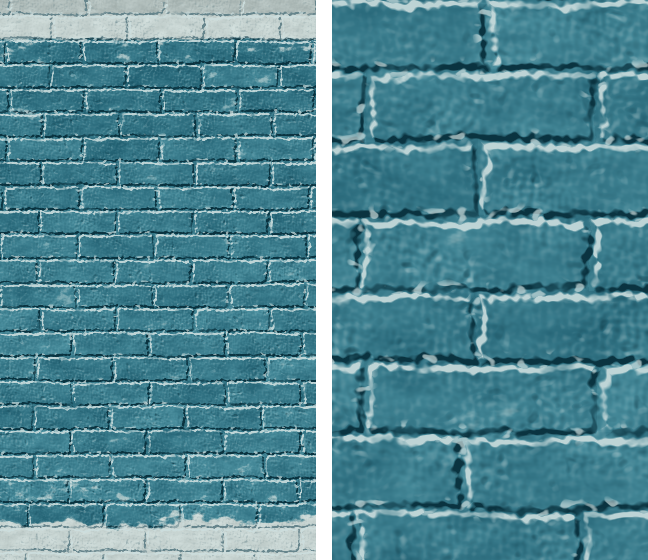
Left, the full canvas; right, a detail of the centre.
A WebGL 1 fragment shader for this texture:

```glsl
precision highp float;
// Painted brick wall: teal running-bond courses between pale bands at top and bottom.
// A height field of bricks, crumbling joints and pits is lit from the upper left;
// gradient noise breaks up the joint lines and adds uneven paint and pale scuffs.
uniform vec2 u_resolution;

float hash(vec2 p) {
  return fract(sin(dot(p, vec2(127.1, 311.7))) * 4375.85);
}

vec2 gradient(vec2 cell) {
  float angle = 6.2832 * hash(cell);
  return vec2(cos(angle), sin(angle));
}

float noise(vec2 p) {
  vec2 i = floor(p), f = fract(p);
  vec2 u = f * f * f * (f * (f * 6.0 - 15.0) + 10.0);
  vec2 e = vec2(1.0, 0.0);
  float a = dot(gradient(i), f);
  float b = dot(gradient(i + e.xy), f - e.xy);
  float c = dot(gradient(i + e.yx), f - e.yx);
  float d = dot(gradient(i + e.xx), f - e.xx);
  return mix(mix(a, b, u.x), mix(c, d, u.x), u.y);
}

float fbm(vec2 p) {
  float sum = 0.0, amp = 1.0;
  for (int i = 0; i < 4; i++) {
    sum += amp * noise(p);
    p = p * 2.1 + 17.3;
    amp *= 0.55;
  }
  return sum;
}

// Brick under p: cell id in xy, distance to the nearest joint centre in z
vec3 brickAt(vec2 p) {
  const float brickLength = 3.14;
  float row = floor(p.y);
  float start = mix(2.0, 0.38, mod(row, 2.0)) - 0.037 * row;
  start += 0.24 * (hash(vec2(row, 5.0)) - 0.5);
  float along = (p.x - start) / brickLength;
  vec2 f = vec2(fract(along) * brickLength, p.y - row);
  vec2 d = min(f, vec2(brickLength, 1.0) - f);
  return vec3(floor(along), row, min(d.x * 0.85, d.y));
}

// Uneven courses and slightly crooked edges
vec2 warp(vec2 p) {
  vec2 slow = vec2(noise(p * 0.7 + 31.0), noise(p * 0.5));
  vec2 fine = vec2(noise(p * 4.5 + 9.0), noise(p * 4.0 + 53.0));
  return p + 0.09 * slow + 0.045 * fine;
}

// Raised bricks with crumbling edges, light grain and scattered pits
float height(vec2 p) {
  float edge = brickAt(warp(p)).z;
  edge += 0.075 * noise(p * 8.0) + 0.07 * noise(p * 1.9 + 80.0);
  float patchy = 0.6 + 0.8 * noise(p * 0.9 + 61.0);
  float grain = 0.16 * noise(p * 5.5 + 3.0) + 0.30 * noise(p * 11.0);
  float pits = smoothstep(0.28, 0.5, noise(p * vec2(4.3, 5.2) + 23.0));
  return smoothstep(0.03, 0.085, edge) + patchy * (grain - 0.35 * pits);
}

void main() {
  // One unit is one course; y runs downward
  vec2 p = gl_FragCoord.xy / u_resolution.y * 22.96;
  p.y = 22.36 - p.y;
  vec2 wall = warp(p);
  vec3 brick = brickAt(wall);
  float blotch = fbm(p * vec2(0.55, 0.9) + 12.0);
  float rough = fbm(p * vec2(1.6, 2.6) + 40.0);

  // Pale bands with ragged lower and upper borders
  float topBand = 1.0 - smoothstep(0.94, 1.05, wall.y + 0.08 * rough);
  float bottomBand = smoothstep(20.62, 20.84, wall.y + 0.55 * blotch + 0.25 * rough);
  float pale = max(topBand, bottomBand);

  // Scuffs gather near the bands and thin out over the teal
  float nearBand = exp(-max(p.y - 1.0, 0.0) * 0.6) + exp(-max(20.5 - p.y, 0.0) * 0.5);
  float scuff = smoothstep(0.58, 0.95, blotch + 0.6 * rough + 0.34 * nearBand);
  pale = max(pale, scuff * mix(0.35, 0.85, min(nearBand, 1.0)));

  // Chalky crumbs left along some joints
  float crumbs = smoothstep(0.22, 0.42, noise(p * vec2(5.0, 7.0) + 7.0) + 0.3 * rough);
  crumbs *= 1.0 - smoothstep(0.05, 0.2, brick.z);

  // Paint tone varies within and between bricks
  float tone = 0.5 + 0.42 * blotch + 0.34 * rough + 0.35 * (hash(brick.xy) - 0.5);
  tone += 0.2 * smoothstep(1.0, 11.0, p.y) - 0.13;
  vec3 teal = mix(vec3(0.14, 0.39, 0.46), vec3(0.30, 0.57, 0.63), clamp(tone, 0.0, 1.0));
  vec3 white = vec3(0.78, 0.83, 0.82) + 0.06 * rough;
  white -= 0.09 * (1.0 - smoothstep(-0.1, 0.1, wall.y));
  vec3 color = mix(teal, white, pale);

  // Shadow below and right of raised edges, broken light on the facing ones
  vec2 toLight = vec2(-0.055, -0.075) * (1.0 + 0.7 * noise(p * 1.4 + 19.0));
  float relief = height(p) - height(p + toLight);
  float shadeGap = smoothstep(-0.5, 0.2, noise(p * vec2(0.9, 1.3) + 71.0) + 0.3 * rough);
  float shineGap = smoothstep(-0.6, 0.15, noise(p * vec2(1.7, 1.9) + 91.0) + 0.4 * rough);
  float shade = clamp(-relief * mix(0.55, 1.3, shadeGap), 0.0, 1.0);
  float shine = clamp(relief * mix(0.45, 1.15, shineGap), 0.0, 0.9);
  vec3 shadow = mix(vec3(0.04, 0.20, 0.25), vec3(0.40, 0.52, 0.55), pale);
  color = mix(color, shadow, shade);
  color = mix(color, vec3(0.80, 0.87, 0.87), max(shine, 0.7 * crumbs));
  gl_FragColor = vec4(color, 1.0);
}
```
